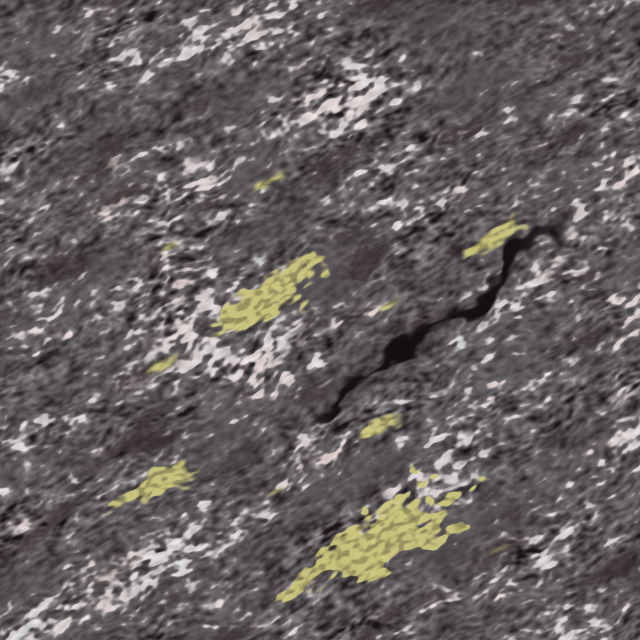
Reproduce this texture procedurally as a WebGL 2 fragment shader.

```glsl
#version 300 es
precision highp float;
// Weathered grey rock with slanted pale flakes, yellow lichen and a dark crack.

uniform vec2 u_resolution;
out vec4 fragColor;

vec2 hash2(vec2 p) {
    vec3 h = fract(p.xyx * vec3(0.1031, 0.1030, 0.0973));
    h += dot(h, h.yzx + 33.33);
    return fract((h.xx + h.yz) * h.zy);
}

float cornerSlope(vec2 cell, vec2 f, vec2 corner) {
    return dot(hash2(cell + corner) * 2.0 - 1.0, f - corner);
}

// Gradient noise, roughly -0.7 to 0.7
float noise(vec2 p) {
    vec2 cell = floor(p), f = fract(p);
    vec2 w = f * f * f * (f * (f * 6.0 - 15.0) + 10.0);
    float low = mix(cornerSlope(cell, f, vec2(0, 0)), cornerSlope(cell, f, vec2(1, 0)), w.x);
    float high = mix(cornerSlope(cell, f, vec2(0, 1)), cornerSlope(cell, f, vec2(1, 1)), w.x);
    return 1.5 * mix(low, high, w.y);
}

// Turns canvas axes into x along the grain and y across it
vec2 alongGrain(vec2 p) {
    float c = cos(0.5), s = sin(0.5);
    return vec2(c * p.x + s * p.y, c * p.y - s * p.x);
}

// Depth inside the nearest ragged lichen patch, negative outside
float lichenDepth(vec2 p, float ragged) {
    float depth = -1.0;
    for (int i = 0; i < 11; i++) {
        float k = float(i);
        vec2 spot = fract(vec2(0.54, 0.10) + k * vec2(0.7549, 0.5698));
        vec2 d = alongGrain(p - mix(vec2(0.2, 0.08), vec2(0.9, 0.75), spot));
        float reach = 0.012 + 0.118 * exp(-0.42 * k);
        float breadth = 0.31 * reach;
        float taper = 1.0 + 0.45 * clamp(d.x / reach, -1.0, 1.0);
        float inside = 1.0 - length(d / vec2(reach, breadth * taper)) + ragged;
        depth = max(depth, inside * breadth);
    }
    return depth;
}

// Coverage of the stepped crack, tapering at both ends
float crack(vec2 g, float softness) {
    float middle = 0.07 + 0.1 * (g.x - 0.58) + 0.035 * smoothstep(0.955, 1.0, g.x);
    middle += 0.018 * noise(vec2(g.x * 13.0, 3.5)) + 0.012 * noise(g * vec2(36.0, 60.0));
    float ends = smoothstep(0.56, 0.63, g.x) * (1.0 - smoothstep(0.98, 1.17, g.x));
    float halfWidth = ends * (0.009 + 0.014 * noise(vec2(g.x * 19.0, 8.3)));
    float gap = abs(g.y - middle) - halfWidth;
    return ends * (1.0 - smoothstep(-softness, softness, gap));
}

void main() {
    vec2 p = gl_FragCoord.xy / u_resolution;
    vec2 g = alongGrain(p);
    vec2 bent = g + vec2(0.0, 0.014 * noise(p * 4.0) + 0.006 * noise(p * 17.0));

    // Layers of grain, stretched along the slant
    float band = noise(bent * vec2(3.5, 10.0) + 4.7) + 0.5 * noise(bent * vec2(9.0, 25.0) + 21.3);
    float clump = noise(bent * vec2(20.0, 46.0) + 71.0);
    float flake = noise(bent * vec2(38.0, 80.0) + 11.0);
    float grain = noise(bent * vec2(54.0, 106.0) + 57.0);
    float fine = noise(bent * vec2(84.0, 150.0) + 83.0);

    // Calm and busy stretches of grey stone
    float busy = 1.0 + 0.9 * noise(bent * vec2(5.0, 13.0) + 44.0) + 0.4 * band;
    float tone = 0.37 + busy * (0.15 * grain + 0.12 * fine + 0.12 * flake + 0.16 * clump) + 0.08 * band;
    vec3 color = max(tone, 0.1) - vec3(0.0, 0.02, 0.01);

    // Brown hollows
    float hollow = smoothstep(0.28, 0.6, noise(bent * vec2(7.0, 21.0) + 35.0) + 0.3 * grain + 0.3 * clump);
    color = mix(color, vec3(0.20, 0.15, 0.15), 0.6 * hollow);

    // Pale flakes gathered in bands
    float pale = smoothstep(0.20, 0.58, 0.65 * flake + 0.3 * fine + 0.35 * clump + 0.55 * band);
    vec3 paleColor = vec3(0.85, 0.82, 0.82) + vec3(0.04, -0.01, -0.02) * noise(p * 9.0);
    color = mix(color, paleColor + 0.12 * grain, pale * (1.0 - 0.7 * hollow));

    // Crack with a soft brown shadow
    color = mix(color, vec3(0.19, 0.14, 0.14), 0.6 * crack(bent, 0.018));
    color = mix(color, vec3(0.08, 0.06, 0.065), crack(bent, 0.005));

    // Lichen, broken up by the stone beneath
    float ragged = 0.6 * noise(g * vec2(15.0, 30.0) + 6.0) + 0.65 * noise(g * vec2(34.0, 62.0)) + 0.35 * grain;
    float lichen = smoothstep(-0.003, 0.005, lichenDepth(p, ragged));
    vec3 lichenColor = mix(vec3(0.60, 0.58, 0.37), vec3(0.80, 0.78, 0.49),
                           smoothstep(-0.45, 0.2, grain + 0.6 * fine));
    color = mix(color, lichenColor, 0.95 * lichen);

    fragColor = vec4(clamp(color, 0.0, 1.0), 1.0);
}
```
